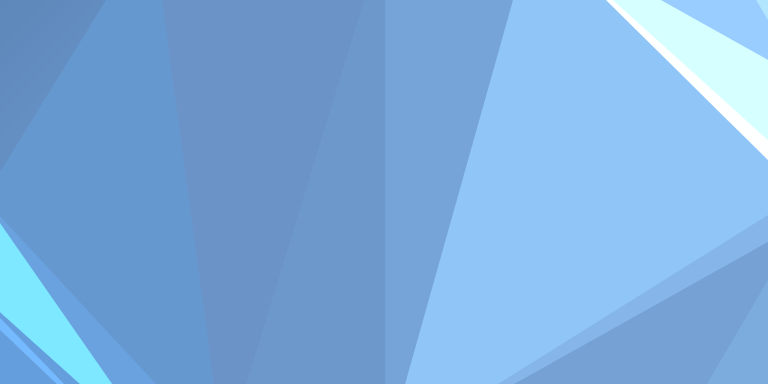
Write a WebGL 2 fragment shader that draws this background.

```glsl
#version 300 es
precision highp float;

uniform vec2 u_resolution;
out vec4 fragColor;

// Signed distance to the line from a to b, positive on its left side
float lineDistance(vec2 p, vec2 a, vec2 b) {
    vec2 dir = normalize(b - a);
    return dir.x * (p.y - a.y) - dir.y * (p.x - a.x);
}

// Paint the half plane left of the line from a to b, with a smooth edge
vec3 facet(vec3 base, vec3 color, vec2 p, vec2 a, vec2 b, float pixel) {
    float coverage = clamp(lineDistance(p, a, b) / pixel + 0.5, 0.0, 1.0);
    return mix(base, color, coverage);
}

// Broad panels, from left to right
vec3 drawPanels(vec2 p, float pixel) {
    vec3 slate = mix(vec3(0.39, 0.56, 0.76), vec3(0.37, 0.53, 0.73),
                     smoothstep(0.6, 1.0, p.y - p.x));
    vec3 azure = vec3(0.40, 0.595, 0.815);
    vec3 dusk = vec3(0.418, 0.575, 0.785);
    vec3 steel = vec3(0.425, 0.597, 0.797);
    vec3 haze = vec3(0.467, 0.645, 0.847);
    vec3 sky = vec3(0.563, 0.772, 0.973);

    vec3 color = slate;
    color = facet(color, azure, p, vec2(0.276, 1.0), vec2(0.0, 0.552), pixel);
    color = facet(color, dusk, p, vec2(0.422, 1.0), vec2(0.557, 0.0), pixel);
    color = facet(color, steel, p, vec2(0.948, 1.0), vec2(0.641, 0.0), pixel);
    color = facet(color, haze, p, vec2(1.003, 1.0), vec2(1.003, 0.0), pixel);
    return facet(color, sky, p, vec2(1.336, 1.0), vec2(1.055, 0.0), pixel);
}

// Bright rays in the upper right corner
vec3 drawRays(vec3 color, vec2 p, float pixel) {
    vec3 white = vec3(0.995, 1.0, 1.0);
    vec3 ice = vec3(0.84, 1.0, 1.0);
    vec3 cornflower = vec3(0.60, 0.80, 1.0);
    vec3 pale = vec3(0.70, 0.90, 1.0);

    color = facet(color, white, p, vec2(1.578, 1.0), vec2(2.0, 0.583), pixel);
    color = facet(color, ice, p, vec2(1.596, 1.0), vec2(2.0, 0.635), pixel);
    color = facet(color, cornflower, p, vec2(1.721, 1.0), vec2(2.0, 0.844), pixel);
    return facet(color, pale, p, vec2(1.969, 1.0), vec2(2.0, 0.948), pixel);
}

// Muted folds in the lower right corner
vec3 drawFolds(vec3 color, vec2 p, float pixel) {
    vec3 rim = vec3(0.52, 0.71, 0.915);
    vec3 shade = vec3(0.46, 0.63, 0.83);
    vec3 tip = vec3(0.485, 0.67, 0.865);

    color = facet(color, rim, p, vec2(2.0, 0.440), vec2(1.297, 0.0), pixel);
    color = facet(color, shade, p, vec2(2.0, 0.370), vec2(1.339, 0.0), pixel);
    return facet(color, tip, p, vec2(2.0, 0.271), vec2(1.841, 0.0), pixel);
}

// Cyan shards in the lower left corner
vec3 drawShards(vec3 color, vec2 p, float pixel) {
    vec3 blue = vec3(0.415, 0.635, 0.88);
    vec3 cyan = vec3(0.49, 0.91, 1.0);
    vec3 glint = vec3(0.46, 0.73, 1.0);
    vec3 deep = vec3(0.395, 0.62, 0.865);

    color = facet(color, blue, p, vec2(0.406, 0.0), vec2(0.0, 0.437), pixel);
    color = facet(color, cyan, p, vec2(0.292, 0.0), vec2(0.0, 0.419), pixel);
    color = facet(color, deep, p, vec2(0.208, 0.0), vec2(0.0, 0.187), pixel);
    color = facet(color, glint, p, vec2(0.167, 0.0), vec2(0.0, 0.172), pixel);
    return facet(color, deep, p, vec2(0.148, 0.0), vec2(0.0, 0.141), pixel);
}

void main() {
    // Canvas units: two wide, one high
    vec2 p = gl_FragCoord.xy / u_resolution * vec2(2.0, 1.0);
    float pixel = 1.0 / u_resolution.y;

    vec3 color = drawPanels(p, pixel);
    color = drawRays(color, p, pixel);
    color = drawFolds(color, p, pixel);
    color = drawShards(color, p, pixel);
    fragColor = vec4(color, 1.0);
}
```
